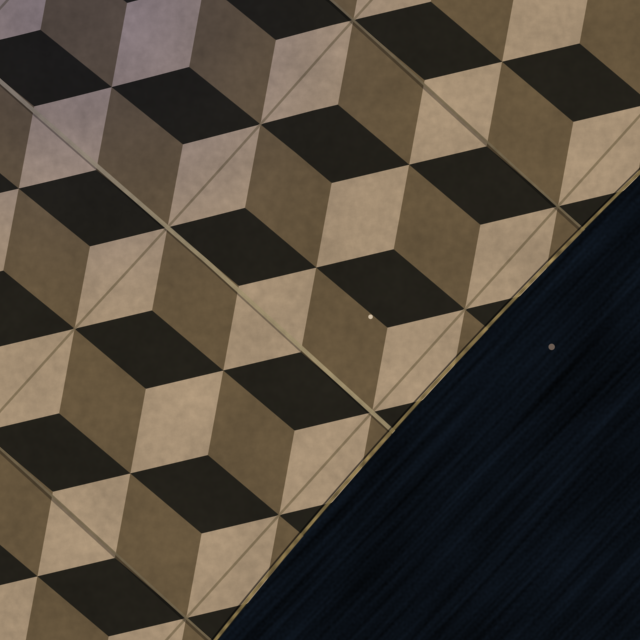
A Shadertoy shader for this pattern:

```glsl
// Worn floor tiles printed with tumbling blocks, meeting a dark ribbed carpet.
// Three rhombi per lattice point make the blocks; grout follows a larger
// square lattice, and a slightly bowed metal strip parts floor from carpet.

const vec2 EDGE_A = vec2(0.1211, 0.0286);
const vec2 EDGE_B = vec2(0.1113, -0.0938);
const vec2 EDGE_C = vec2(-0.0241, -0.1322);

float cross2(vec2 a, vec2 b) { return a.x * b.y - a.y * b.x; }

vec2 hashGradient(vec2 cell) {
    vec2 h = vec2(dot(cell, vec2(127.1, 311.7)), dot(cell, vec2(269.5, 183.3)));
    return 2.0 * fract(sin(h) * 43758.5) - 1.0;
}

float gradientNoise(vec2 p) {
    vec2 i = floor(p), f = fract(p);
    vec2 u = f * f * f * (f * (f * 6.0 - 15.0) + 10.0);
    vec2 e = vec2(1, 0);
    float low = mix(dot(hashGradient(i), f), dot(hashGradient(i + e), f - e), u.x);
    float high = mix(dot(hashGradient(i + e.yx), f - e.yx), dot(hashGradient(i + 1.0), f - 1.0), u.x);
    return mix(low, high, u.y);
}

float fbm(vec2 p) {
    float sum = 0.0, amp = 0.5;
    for (int i = 0; i < 4; i++) {
        sum += amp * gradientNoise(p);
        p = p * 2.03 + 7.1;
        amp *= 0.5;
    }
    return sum;
}

// Coverage of the parallelogram spanned by u and v from the origin
float rhombus(vec2 q, vec2 u, vec2 v, float px) {
    float area = cross2(u, v);
    float s = cross2(q, v) / area, t = cross2(u, q) / area;
    float ds = min(s, 1.0 - s) * abs(area) / length(v);
    float dt = min(t, 1.0 - t) * abs(area) / length(u);
    return smoothstep(-px, px, min(ds, dt));
}

vec3 blocks(vec2 q, float px) {
    vec2 rowStep = EDGE_A + EDGE_B, colStep = EDGE_B + EDGE_C;
    float area = cross2(rowStep, colStep);
    vec2 base = floor(vec2(cross2(q, colStep), cross2(rowStep, q)) / area);
    vec4 sum = vec4(0.0);
    for (int j = -1; j <= 1; j++)
    for (int i = -1; i <= 1; i++) {
        vec2 cell = base + vec2(i, j);
        vec2 r = q - cell.x * rowStep - cell.y * colStep;
        sum += vec4(0.135, 0.125, 0.10, 1) * rhombus(r, EDGE_A, EDGE_B, px);
        sum += vec4(0.40, 0.335, 0.24, 1) * rhombus(r, EDGE_B, EDGE_C, px);
        sum += vec4(0.645, 0.56, 0.455, 1) * rhombus(r - EDGE_B, EDGE_A, EDGE_C, px);
    }
    return sum.rgb / max(sum.a, 0.001);
}

float lineMask(float d, float halfWidth, float px) {
    return 1.0 - smoothstep(halfWidth - px, halfWidth + px, abs(d));
}

vec3 tiledFloor(vec2 p, float px) {
    // Slight bend towards the upper left corner
    vec2 q = p - vec2(0.2617, 0.6471);
    q.y += 0.016 * max(0.0, 1.0 - distance(p, vec2(0, 1)) / 0.52);
    vec3 color = blocks(q, px);

    // Grout along both sides of the square tiles
    vec2 sideUp = 2.0 * (EDGE_A - EDGE_C);
    vec2 sideDown = EDGE_A + 2.0 * EDGE_B + EDGE_C;
    float area = cross2(sideUp, sideDown);
    float g = cross2(q, sideDown) / area, h = cross2(sideUp, q) / area;
    float dDown = (g - round(g)) * abs(area) / length(sideDown);
    float dUp = (h - round(h)) * abs(area) / length(sideUp);
    float mainSeam = 1.0 - step(0.5, abs(g));
    color = mix(color, vec3(0.46, 0.40, 0.30), 0.8 * lineMask(dUp, 0.0019, px));
    color *= 1.0 - 0.3 * lineMask(dDown + 0.003, 0.003, px);
    vec3 grout = mix(vec3(0.43, 0.38, 0.29), vec3(0.62, 0.56, 0.43), mainSeam);
    color = mix(color, grout, 0.9 * lineMask(dDown, mix(0.0018, 0.0034, mainSeam), px));

    // Stains, grain and cool light from the upper left
    color *= 1.0 + 0.20 * fbm(p * 9.0) + 0.16 * fbm(p * 65.0);
    float warm = smoothstep(0.05, 0.62, distance(p, vec2(0.12, 1.06)));
    return color * mix(vec3(0.77, 0.80, 1.03), vec3(1), warm);
}

vec3 carpet(vec2 p) {
    float along = dot(p, vec2(0.69, 0.72)), across = dot(p, vec2(0.72, -0.69));
    float ribs = gradientNoise(vec2(across * 150.0, along * 5.0));
    float bands = gradientNoise(vec2(across * 48.0, along * 3.0));
    float fibres = gradientNoise(p * 190.0);
    float shade = 0.95 + 0.65 * ribs + 0.5 * bands + 0.3 * fibres + 0.6 * fbm(p * 6.0);
    return vec3(0.043, 0.063, 0.088) * max(shade, 0.25);
}

void mainImage(out vec4 fragColor, in vec2 fragCoord) {
    vec2 p = fragCoord / iResolution.xy;
    float px = 0.9 / min(iResolution.x, iResolution.y);

    // Signed distance to the bowed border, positive on the carpet
    float border = 0.74 * (p.x - (0.341 + 0.795 * p.y + 0.1536 * p.y * p.y));
    vec3 color = mix(tiledFloor(p, px), carpet(p), smoothstep(-px, px, border));
    color *= 1.0 - 0.55 * lineMask(border + 0.0075, 0.0013, px);
    vec3 strip = vec3(0.50, 0.43, 0.27) * (1.0 + 0.6 * gradientNoise(p * 60.0));
    color = mix(color, strip, 0.9 * lineMask(border + 0.0035, 0.0024, px));

    // Two pale crumbs
    color = mix(color, vec3(0.82, 0.75, 0.65), lineMask(distance(p, vec2(0.579, 0.505)), 0.0035, px));
    color = mix(color, vec3(0.42, 0.36, 0.32), lineMask(distance(p, vec2(0.862, 0.458)), 0.005, px));
    fragColor = vec4(color, 1.0);
}
```
